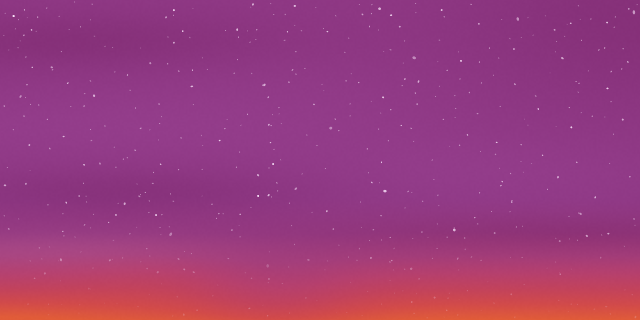
Reproduce this background procedurally as a Shadertoy shader.

```glsl
const int STOPS = 7;
const float HEIGHTS[STOPS] = float[](0.0, 0.05, 0.10, 0.15, 0.205, 0.28, 0.38);
const vec3 DUSK[STOPS] = vec3[](
    vec3(0.88, 0.36, 0.22), vec3(0.82, 0.29, 0.29), vec3(0.76, 0.26, 0.36),
    vec3(0.71, 0.25, 0.43), vec3(0.64, 0.24, 0.48), vec3(0.58, 0.22, 0.50),
    vec3(0.56, 0.22, 0.52));
const vec3 STAR_COLOR = vec3(0.97, 0.88, 0.97);

float hash(vec2 p) {
    vec3 q = fract(vec3(p.xyx) * 0.1031);
    q += dot(q, q.yzx + 33.33);
    return fract((q.x + q.y) * q.z);
}

float noise(vec2 p) {
    vec2 cell = floor(p);
    vec2 f = fract(p);
    f = f * f * (3.0 - 2.0 * f);
    float low = mix(hash(cell), hash(cell + vec2(1, 0)), f.x);
    float high = mix(hash(cell + vec2(0, 1)), hash(cell + vec2(1, 1)), f.x);
    return mix(low, high, f.y);
}

// Soft elliptical patch: 1 at the center, falling to 0.
float patchGlow(vec2 p, vec2 center, vec2 size) {
    vec2 d = (p - center) / size;
    return exp(-dot(d, d));
}

vec3 duskGradient(float height) {
    vec3 color = DUSK[0];
    for (int i = 1; i < STOPS; i++) {
        float t = clamp((height - HEIGHTS[i - 1]) / (HEIGHTS[i] - HEIGHTS[i - 1]), 0.0, 1.0);
        color = mix(color, DUSK[i], t);
    }
    return color;
}

vec3 sky(vec2 uv) {
    // The warm horizon sinks near the middle and undulates gently.
    float sink = 0.045 * patchGlow(uv, vec2(0.43, 0.06), vec2(0.13, 0.14));
    float wave = 0.018 * (noise(uv * vec2(4.0, 7.0)) - 0.5);
    vec3 color = duskGradient(uv.y + sink + wave);

    // Dark bands, then paler haze.
    float shade = patchGlow(uv, vec2(0.10, 0.87), vec2(0.34, 0.09));
    shade += 0.8 * patchGlow(uv, vec2(0.20, 0.40), vec2(0.27, 0.07));
    shade += patchGlow(uv, vec2(1.00, 0.94), vec2(0.28, 0.26));
    shade += 0.8 * patchGlow(uv, vec2(0.92, 0.27), vec2(0.36, 0.06));
    float haze = patchGlow(uv, vec2(0.08, 0.60), vec2(0.35, 0.11));
    haze += patchGlow(uv, vec2(0.76, 0.46), vec2(0.28, 0.12));
    haze += 0.6 * patchGlow(uv, vec2(0.45, 0.65), vec2(0.30, 0.18));
    float rose = patchGlow(uv, vec2(0.08, 0.22), vec2(0.26, 0.06));

    color -= shade * vec3(0.035, 0.03, 0.045);
    color += haze * vec3(0.015, 0.015, 0.02);
    return color + rose * vec3(0.03, 0.04, 0.03);
}

// One scattered star per occupied grid cell, slightly stretched and tilted.
float starLayer(vec2 p, float rows, float chance, float radius, float pixel) {
    vec2 cell = floor(p * rows);
    vec2 seed = cell + rows * 7.0;
    vec2 center = 0.15 + 0.7 * vec2(hash(seed + 11.3), hash(seed + 47.9));
    vec2 d = (fract(p * rows) - center) / rows;
    float angle = 6.2832 * hash(seed + 83.1);
    d = mat2(cos(angle), sin(angle), -sin(angle), cos(angle)) * d;
    d.x *= mix(0.65, 1.0, hash(seed + 5.7));
    float size = radius * mix(0.6, 1.15, hash(seed + 29.4));
    float disk = 1.0 - smoothstep(size - 0.5 * pixel, size + 0.5 * pixel, length(d));
    float present = step(hash(seed), chance);
    return disk * present * mix(0.45, 1.0, hash(seed + 61.2));
}

void mainImage(out vec4 fragColor, in vec2 fragCoord) {
    vec2 uv = fragCoord / iResolution.xy;
    vec2 p = fragCoord / iResolution.y;
    float pixel = 1.0 / iResolution.y;
    vec3 color = sky(uv);

    // Bright, medium and dust-like stars, thinning toward the horizon.
    float stars = starLayer(p, 9.0, 0.16, 0.0038, pixel);
    stars += 0.9 * starLayer(p, 17.0, 0.24, 0.0026, pixel);
    stars += 0.6 * starLayer(p, 29.0, 0.22, 0.0018, pixel);
    stars *= mix(0.3, 1.0, smoothstep(0.08, 0.38, uv.y));
    color = mix(color, STAR_COLOR, clamp(stars, 0.0, 1.0));

    // Fine paper grain.
    color += 0.008 * (noise(p * 180.0) - 0.5);
    fragColor = vec4(clamp(color, 0.0, 1.0), 1.0);
}
```
